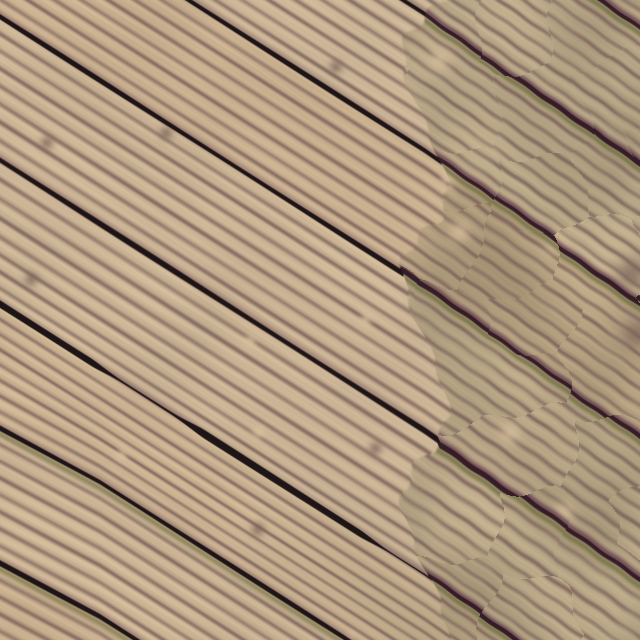
A WebGL 1 fragment shader for this texture:

```glsl
precision highp float;
uniform vec2 u_resolution;

#define BOARD 0.2135     // vertical pitch of the boards
#define OFFSET 0.026     // height of the first gap at the left edge
#define SLOPE 0.637
#define BEND 0.063       // extra slope right of the seam
#define SEAM_X 0.664
#define RIBS 8.0         // ribs per board
#define GAP 0.019        // half width of a gap, in boards
#define GROOVE 0.17      // groove softness, in ribs
#define JOG 0.045        // slip between worn patches, in boards

const vec3 TAN = vec3(0.81, 0.715, 0.585);
const vec3 WEATHERED = vec3(0.70, 0.63, 0.50);
const vec3 GROOVE_BROWN = vec3(0.48, 0.38, 0.35);
const vec3 GAP_DARK = vec3(0.09, 0.06, 0.07);
const vec3 PLUM = vec3(0.43, 0.29, 0.33);
const vec3 MOSS = vec3(0.43, 0.42, 0.25);

float hash(vec2 p) {
  return fract(sin(dot(p, vec2(41.7, 289.3))) * 4375.85);
}

float bell(float x, float width) {
  return exp(-x * x / (width * width));
}

// Cellular noise: distance to the nearest point, and its random id
vec2 cells(vec2 p) {
  vec2 base = floor(p);
  vec2 best = vec2(9.0, 0.0);
  for (int j = -1; j <= 1; j++) {
    for (int i = -1; i <= 1; i++) {
      vec2 cell = base + vec2(float(i), float(j));
      vec2 point = cell + 0.15 + 0.7 * vec2(hash(cell), hash(cell + 7.3));
      float dist = length(p - point);
      if (dist < best.x) best = vec2(dist, hash(cell + 19.1));
    }
  }
  return best;
}

// Height in boards, with the bend and the uneven board widths
float boardCoord(vec2 p) {
  float v = p.y - SLOPE * p.x - BEND * max(p.x - SEAM_X, 0.0) - OFFSET;
  v /= BOARD;
  float kink = 0.075 * min(p.x / 0.156, 1.0) * smoothstep(2.3, 2.9, v);
  return v - 0.12 * bell(v - 1.8, 0.8) + kink;
}

// Long streaks that follow the boards
float grain(float x, float v) {
  float g = sin(v * 47.0 + 2.0 * sin(x * 5.0 + v * 3.0));
  g += 0.7 * sin(v * 113.0 + 2.5 * sin(x * 9.0 - v * 7.0));
  g += 0.5 * sin(v * 229.0 + 3.0 * sin(x * 14.0 + v * 11.0));
  return g / 2.2;
}

float blotch(vec2 p) {
  return (sin(p.x * 17.0 + 2.0 * sin(p.y * 11.0))
        + sin(p.y * 23.0 + 2.0 * sin(p.x * 19.0))) * 0.5;
}

void main() {
  vec2 p = gl_FragCoord.xy / u_resolution;
  p.y = 1.0 - p.y;
  float v = boardCoord(p);
  float pixel = 1.2 / (u_resolution.y * BOARD);

  // Worn side: patches slip against each other
  float seam = SEAM_X + 0.035 * sin(v * 4.0 - 1.5) + 0.006 * sin(v * 19.0);
  float worn = smoothstep(seam - 0.003, seam + 0.003, p.x);
  vec2 patchCell = cells(p * vec2(8.0, 9.0) + 0.06 * sin(p.yx * 60.0));
  v += worn * (JOG * (patchCell.y - 0.5) + 0.004 * sin(p.x * 95.0 + p.y * 40.0));

  float board = floor(v);
  float line = floor(v + 0.5);
  float fromGap = v - line;

  // Wood tone
  float tone = hash(vec2(board, 3.0)) - 0.5;
  vec3 color = mix(TAN, WEATHERED, worn * (0.75 + 0.25 * patchCell.y));
  color *= 1.0 + vec3(0.02, 0.05, 0.08) * tone;
  color *= 1.0 + 0.035 * grain(p.x, v) + (0.015 + 0.045 * worn) * blotch(p);
  color = mix(color, WEATHERED, 0.6 * bell(v - 2.5, 0.5) * smoothstep(0.3, 0.7, p.x));

  // Ribs, lit from above, with soft grooves between
  float rib = fract(v * RIBS + 0.5) - 0.5;
  float lit = fract(v * RIBS);
  color *= 1.03 - 0.08 * lit;
  float fade = 0.72 + 0.12 * sin(p.x * 8.0 + floor(v * RIBS + 0.5) * 2.4);
  fade *= 1.0 - 0.25 * worn * smoothstep(0.0, 0.9, blotch(p * 1.7));
  color = mix(color, GROOVE_BROWN, fade * bell(rib, max(GROOVE, pixel * RIBS)));

  // Small knots and pale scuffs
  vec2 knot = cells(p * 6.5 + 3.0);
  float dark = step(0.86, knot.y) * bell(knot.x, 0.07 + 0.08 * worn);
  float pale = step(knot.y, 0.12 + 0.2 * worn) * bell(knot.x, 0.06 + 0.05 * worn);
  color = mix(color, GROOVE_BROWN, 0.65 * dark);
  color = mix(color, TAN * 1.05, 0.7 * pale);

  // Coloured fringes beside the gaps
  float fringe = max(worn, 0.8 * smoothstep(2.6, 3.0, v));
  color = mix(color, MOSS, 0.75 * fringe * bell(fromGap - 0.045, 0.028));
  color = mix(color, PLUM, (0.35 + 0.5 * worn) * bell(fromGap + 0.025, 0.03));

  // Dark gaps, one wider and broken in places
  float open = smoothstep(-0.9, -0.2, cos(15.0 * (p.x - 0.44)));
  float wide = bell(line - 2.0, 0.4) * (1.0 - worn);
  float width = GAP * (1.0 + wide * (1.3 * open - 0.6) + 0.15 * sin(p.x * 13.0 + line * 5.0));
  float edge = max(0.009, pixel);
  float gap = 1.0 - smoothstep(width - edge, width + edge, abs(fromGap));
  color = mix(color, GAP_DARK + worn * vec3(0.10, 0.04, 0.07), gap * 0.95);

  gl_FragColor = vec4(color, 1.0);
}
```
